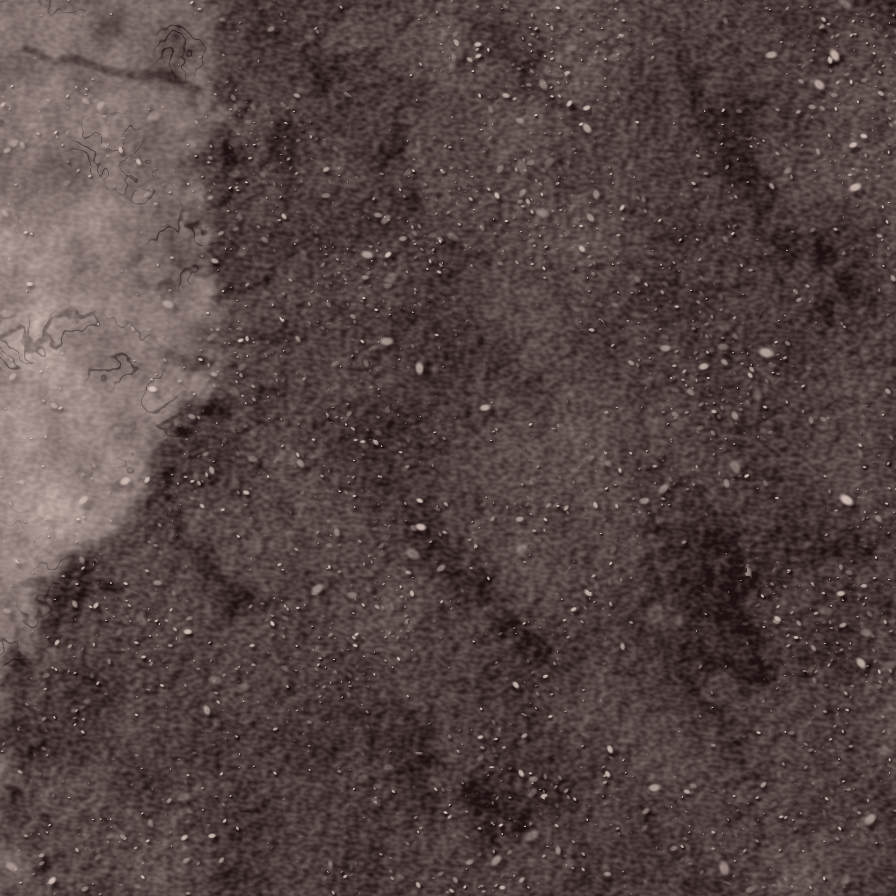
This texture is drawn by a WebGL 2 fragment shader. Its source:

```glsl
#version 300 es
precision highp float;

uniform vec2 u_resolution;
out vec4 fragColor;

const float SOIL_TONE = 0.305;
const float CLAY_TONE = 0.475;
const float GLOW_TONE = 0.16;
const float SPECK_TONE = 0.86;
const float GRAIN = 0.095;
const float RELIEF = 0.085;
const float STREAK_DEPTH = 0.10;
const float CRACK_DEPTH = 0.17;
const float PIT_DEPTH = 0.15;
const float SPECK_DENSITY = 0.36;
const int SPECK_LAYERS = 3;
const vec2 FURROW_DIR = vec2(0.5, -0.866);
const vec2 LIGHT_STEP = vec2(-0.0035, 0.0025);

vec2 hash2(vec2 cell) {
    uvec2 v = uvec2(ivec2(cell)) * 1664525u + 1013904223u;
    for (int i = 0; i < 2; i++) {
        v.x += v.y * 1664525u;
        v.y += v.x * 1664525u;
        v ^= v >> 16u;
    }
    return vec2(v & 0xffffu) / 65535.0;
}

float cornerSlope(vec2 cell, vec2 offset) {
    float angle = 6.2832 * hash2(cell).x;
    return dot(vec2(cos(angle), sin(angle)), offset);
}

float gradientNoise(vec2 p) {
    vec2 i = floor(p), f = p - i;
    vec2 u = f * f * f * (f * (f * 6.0 - 15.0) + 10.0);
    vec2 e = vec2(1.0, 0.0);
    float low = mix(cornerSlope(i, f), cornerSlope(i + e, f - e), u.x);
    float high = mix(cornerSlope(i + e.yx, f - e.yx), cornerSlope(i + 1.0, f - 1.0), u.x);
    return 1.4 * mix(low, high, u.y);
}

float fbm(vec2 p) {
    float sum = 0.0, amplitude = 0.5;
    for (int i = 0; i < 4; i++) {
        sum += amplitude * gradientNoise(p);
        p = mat2(1.6, 1.2, -1.2, 1.6) * p + 7.3;
        amplitude *= 0.5;
    }
    return sum;
}

float height(vec2 p) {
    return gradientNoise(p * 48.0) + 0.6 * gradientNoise(p * 105.0 + 31.0);
}

float segmentDistance(vec2 p, vec2 a, vec2 b) {
    vec2 ab = b - a;
    return length(p - a - ab * clamp(dot(p - a, ab) / dot(ab, ab), 0.0, 1.0));
}

// x: lit face of the mineral crumbs, y: the shade beside them
vec2 specks(vec2 p, float density) {
    vec2 result = vec2(0.0);
    float cells = 40.0;
    for (int layer = 0; layer < SPECK_LAYERS; layer++) {
        vec2 q = p * cells, base = floor(q);
        for (int k = 0; k < 9; k++) {
            vec2 cell = base + vec2(k % 3 - 1, k / 3 - 1);
            vec2 seed = cell + 211.0 * float(layer);
            vec2 pick = hash2(seed + 1500.0), shape = hash2(seed + 3100.0);
            if (pick.x > density) continue;
            vec2 d = q - cell - 0.15 - 0.7 * hash2(seed + 4700.0);
            float angle = 2.4 * (shape.y - 0.6);
            vec2 axis = vec2(cos(angle), sin(angle));
            vec2 local = vec2(dot(d, axis), 1.6 * dot(d, vec2(-axis.y, axis.x)));
            float radius = mix(0.15, 0.36, shape.x * shape.x);
            float strength = mix(0.18, 1.0, pick.y * pick.y);
            float lit = 1.0 - smoothstep(0.45 * radius, 1.3 * radius, length(local));
            float shade = 1.0 - smoothstep(0.3, 1.7, length(d - vec2(0.7, -0.9) * radius) / radius);
            result = max(result, strength * vec2(lit, shade));
        }
        cells *= 1.75;
    }
    return result;
}

void main() {
    vec2 p = gl_FragCoord.xy / u_resolution.y;
    float broad = fbm(p * 4.0 + 12.0);
    float rough = fbm(p * 13.0 + 40.0);

    // Smooth pale clay along the left side
    float border = 0.24 * smoothstep(0.18, 0.62, p.y) + 0.07 * rough + 0.04 * broad;
    float clay = 1.0 - smoothstep(-0.035, 0.025, p.x - border);
    vec2 glowOffset = (p - vec2(0.0, 0.54)) / vec2(0.17, 0.25);
    float clayTone = CLAY_TONE + GLOW_TONE * exp(-dot(glowOffset, glowOffset)) + 0.22 * rough;

    // Dark soil with patches and slanting furrows
    vec2 crest = (p - vec2(0.58, 1.0)) / vec2(0.2, 0.1);
    float soilTone = SOIL_TONE + 0.12 * broad + 0.10 * rough + 0.07 * exp(-dot(crest, crest));
    vec2 furrow = vec2(dot(p, vec2(-FURROW_DIR.y, FURROW_DIR.x)) * 12.0, dot(p, FURROW_DIR) * 4.0);
    float streak = smoothstep(0.18, 0.7, gradientNoise(furrow + 1.2 * rough + 5.0));
    soilTone -= STREAK_DEPTH * streak;
    float tone = mix(soilTone, clayTone, clay);

    // Crumbly relief and fine grain
    float relief = height(p) - height(p + LIGHT_STEP);
    vec2 g = mat2(0.995, 0.1, -0.1, 0.995) * p;
    float grain = gradientNoise(g * vec2(143.0, 217.0)) + 0.5 * gradientNoise(g * vec2(77.0, 109.0) + 60.0);
    tone += (RELIEF * relief + GRAIN * grain) * mix(1.0, 0.6, clay);

    // Cracks, pits and one long groove
    float crackLine = abs(gradientNoise(p * vec2(11.0, 19.0) + 2.0 * rough + 80.0));
    float crack = (1.0 - smoothstep(0.01, 0.08, crackLine)) * smoothstep(0.05, 0.45, gradientNoise(p * 9.0 + 20.0));
    tone -= CRACK_DEPTH * crack * mix(0.2, 1.0, clay);
    float edgeBand = exp(-pow((p.x - border) / 0.07, 2.0));
    float pit = smoothstep(0.3, 0.7, gradientNoise(p * vec2(30.0, 36.0) + rough));
    tone -= PIT_DEPTH * pit * (0.25 + 0.75 * edgeBand);
    float groove = segmentDistance(p + vec2(0.0, 0.02 * rough), vec2(0.03, 0.945), vec2(0.22, 0.9));
    tone -= 0.15 * (1.0 - smoothstep(0.001, 0.009, groove));

    // Bright crumbs gathered in loose clusters
    float cluster = smoothstep(-0.35, 0.45, fbm(p * 6.0 + 90.0));
    float density = SPECK_DENSITY * cluster * mix(1.0, 0.45, clay) * mix(0.6, 1.0, smoothstep(0.0, 0.45, p.y));
    vec2 crumbs = specks(p, density * (1.0 - 0.5 * streak));
    tone -= 0.12 * crumbs.y;
    tone = mix(tone, SPECK_TONE, 0.9 * crumbs.x);

    tone = clamp(tone, 0.12, 0.95);
    fragColor = vec4(tone * vec3(1.0, 0.98, 0.925) - vec3(0.0, 0.056, 0.043), 1.0);
}
```
